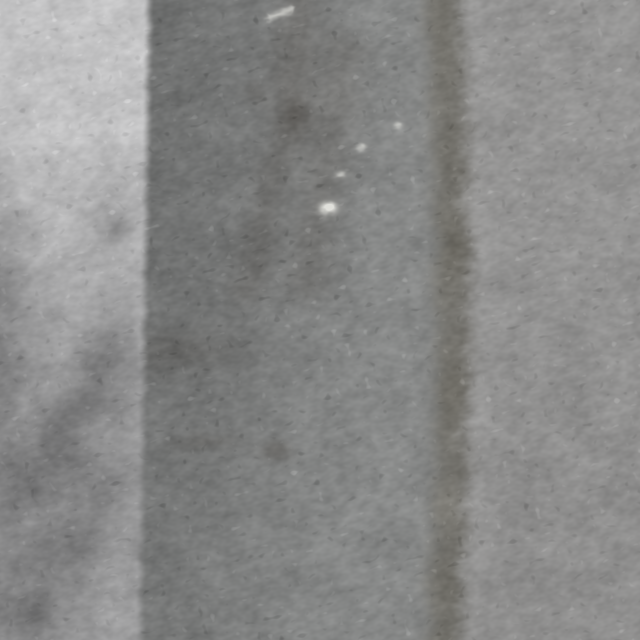
Reproduce this texture procedurally as a WebGL 2 fragment shader.

```glsl
#version 300 es
precision highp float;
// Worn concrete: a pale sunlit strip, a stained grey slab and a dirty vertical joint.

#define GRAIN_AMOUNT 0.080
#define MOTTLE_AMOUNT 0.075
#define STAIN_AMOUNT 0.070
#define JOINT_WIDTH 0.029
#define JOINT_DEPTH 0.82
#define EDGE_SOFTNESS 0.009
#define PIT_DEPTH 0.065
#define CHIP_SIZE 0.0075

uniform vec2 u_resolution;
out vec4 fragColor;

float hash(vec2 p) {
    vec3 q = fract(vec3(p.xyx) * 0.1031);
    q += dot(q, q.yzx + 33.33);
    return fract((q.x + q.y) * q.z);
}

vec2 gradient(vec2 cell) {
    float a = 6.2832 * hash(cell);
    return vec2(cos(a), sin(a));
}

// Gradient noise, roughly -0.7 to 0.7
float noise(vec2 p) {
    vec2 i = floor(p), f = fract(p);
    vec2 u = f * f * f * (f * (f * 6.0 - 15.0) + 10.0);
    vec2 e = vec2(1.0, 0.0);
    float low = mix(dot(gradient(i), f), dot(gradient(i + e), f - e), u.x);
    float high = mix(dot(gradient(i + e.yx), f - e.yx), dot(gradient(i + 1.0), f - 1.0), u.x);
    return mix(low, high, u.y);
}

float fbm(vec2 p, int octaves) {
    float sum = 0.0, amp = 0.6;
    for (int i = 0; i < octaves; i++) {
        sum += amp * noise(p);
        p = mat2(1.6, 1.2, -1.2, 1.6) * p + 17.3;
        amp *= 0.55;
    }
    return sum;
}

// Soft elliptical stain
float blob(vec2 p, vec2 center, vec2 radius) {
    vec2 d = (p - center) / radius;
    return exp(-dot(d, d));
}

// Soft stain along a segment
float streak(vec2 p, vec2 a, vec2 b, float width) {
    vec2 d = b - a;
    float t = clamp(dot(p - a, d) / dot(d, d), 0.0, 1.0);
    return blob(p, a + t * d, vec2(width));
}

void main() {
    vec2 p = gl_FragCoord.xy / u_resolution;
    vec2 w = p + 0.022 * vec2(fbm(p * 13.0, 3), fbm(p * 13.0 + 51.0, 3));
    vec2 tilted = mat2(0.97, -0.24, 0.24, 0.97) * p;
    float mottle = fbm(p * vec2(14.0, 17.0), 3);
    float grain = fbm(tilted * vec2(52.0, 82.0), 2);

    // Central slab, darkest beside the pale strip
    float slab = mix(0.445, 0.53, smoothstep(0.24, 0.6, p.x));
    slab += 0.025 * blob(p, vec2(0.33, 0.08), vec2(0.2, 0.25));
    float stain = streak(w, vec2(0.47, 1.02), vec2(0.455, 0.82), 0.035);
    stain += 0.8 * streak(w, vec2(0.455, 0.82), vec2(0.385, 0.55), 0.028);
    stain += 0.8 * streak(w, vec2(0.54, 0.92), vec2(0.48, 0.56), 0.035);
    stain += 0.7 * blob(w, vec2(0.28, 0.45), vec2(0.09, 0.035));
    stain += 0.8 * blob(w, vec2(0.32, 0.31), vec2(0.045, 0.016));
    stain += 1.2 * blob(w, vec2(0.43, 0.295), vec2(0.022, 0.016));
    stain += 0.7 * blob(w, vec2(0.4, 0.855), vec2(0.016));
    vec3 color = slab * vec3(0.995, 1.005, 1.0) - STAIN_AMOUNT * stain * vec3(0.9, 1.0, 1.08);

    // Right slab, slightly lighter
    float rightSlab = 0.555 + 0.025 * smoothstep(0.1, 0.8, p.y);
    color = mix(color, rightSlab * vec3(1.003, 1.0, 0.995), smoothstep(0.69, 0.735, p.x));

    // Pale strip, weathered towards its foot
    float edge = 0.219 + 0.014 * p.y + 0.005 * noise(vec2(3.0, p.y * 34.0));
    float strip = 1.0 - smoothstep(-EDGE_SOFTNESS, EDGE_SOFTNESS, p.x - edge);
    float pale = mix(0.60, 0.765, smoothstep(0.3, 0.92, p.y));
    pale -= 0.12 * blob(w, vec2(0.0, 0.5), vec2(0.045, 0.22));
    pale -= 0.12 * streak(w, vec2(0.16, 0.43), vec2(0.07, 0.26), 0.055);
    pale -= 0.10 * streak(w, vec2(0.15, 0.22), vec2(0.05, 0.04), 0.05);
    pale -= 0.07 * blob(w, vec2(0.0, 0.1), vec2(0.06, 0.2));
    pale -= 0.04 * blob(w, vec2(0.17, 0.67), vec2(0.05, 0.08));
    pale -= 0.14 * blob(w, vec2(0.18, 0.64), vec2(0.016, 0.018));
    color = mix(color, pale * vec3(1.0, 1.0, 1.005), strip);

    // Brown joint with ragged, uneven sides
    float jointX = 0.693 + 0.014 * sin(3.1416 * p.y) + 0.007 * noise(vec2(7.0, p.y * 14.0));
    float across = (p.x - jointX) / JOINT_WIDTH + 0.55 * mottle + 0.2 * grain;
    float joint = exp(-pow(abs(across), 2.6)) * (0.95 + 0.35 * noise(vec2(2.0, p.y * 9.0)));
    vec3 dirt = vec3(0.425, 0.415, 0.385) + 0.05 * blob(w, vec2(0.7, 0.22), vec2(0.03, 0.05));
    color = mix(color, dirt, JOINT_DEPTH * joint);
    color += 0.018 * blob(vec2(p.x, 0.0), vec2(jointX + 0.046, 0.0), vec2(0.015, 1.0));

    // Surface texture with soft, sparse pits and pale grains
    float coarse = noise(tilted * vec2(62.0, 80.0) + 90.0);
    color += MOTTLE_AMOUNT * mottle * (1.0 + 0.5 * strip) + GRAIN_AMOUNT * grain;
    color -= PIT_DEPTH * smoothstep(0.32, 0.6, coarse);
    color += PIT_DEPTH * smoothstep(0.36, 0.62, -coarse);

    // Arc of white chips climbing to the right, and a broken flake near the top
    float chips = 0.0;
    for (int i = 0; i < 4; i++) {
        float k = float(i);
        vec2 center = vec2(0.513 + 0.018 * k + 0.002 * k * k * k, 0.675 + 0.057 * k - 0.0047 * k * k);
        float first = 1.0 - step(0.5, k);
        vec2 size = CHIP_SIZE * (0.8 + 0.6 * first) * vec2(1.2, 0.85);
        chips += (0.65 + 0.65 * first) * blob(p + 0.006 * grain, center, size);
    }
    chips += 0.65 * streak(p + 0.01 * grain, vec2(0.422, 0.973), vec2(0.453, 0.984), 0.006);
    color = mix(color, vec3(0.88, 0.88, 0.86), clamp(chips, 0.0, 1.0));

    fragColor = vec4(clamp(color, 0.0, 1.0), 1.0);
}
```
